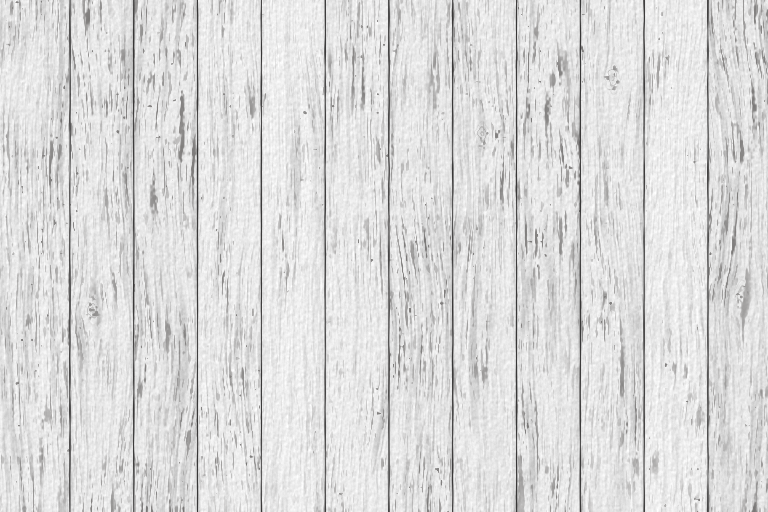
Give the GLSL for this texture, as a Shadertoy shader.

```glsl
// Twelve whitewashed vertical planks with weathered grain, cracks, chips and knots.
// Each plank gets its own seed; stretched noise in a warped grain coordinate draws
// the fibres, and the warp spreads them around randomly placed knots.

const float PLANK_PITCH = 0.08307;   // plank width, canvas width = 1
const float FIRST_SEAM = 0.0911;     // x of the first seam; the first plank is wider
const float SEAM_HALF_WIDTH = 0.0008;
const float KNOT_CHANCE = 0.45;
const vec2 KNOT_RADIUS = vec2(0.012, 0.022);
const float RING_DENSITY = 15.0;     // growth rings per plank
const float FIBRE_DENSITY = 36.0;    // fine fibres per plank
const float GRAIN_DEPTH = 0.12;
const float RELIEF_DEPTH = 0.09;
const float CRACK_STRENGTH = 0.72;
const vec3 PAINT = vec3(0.935);
const vec3 BARE_WOOD = vec3(0.36, 0.35, 0.345);
const vec3 SEAM_COLOR = vec3(0.22, 0.215, 0.215);

float hash(vec2 p) {
    vec3 q = fract(vec3(p.xyx) * 0.1031);
    q += dot(q, q.yzx + 33.33);
    return fract((q.x + q.y) * q.z);
}

float noise(vec2 p) {
    vec2 cell = floor(p), f = fract(p);
    f = f * f * (3.0 - 2.0 * f);
    float low = mix(hash(cell), hash(cell + vec2(1, 0)), f.x);
    float high = mix(hash(cell + vec2(0, 1)), hash(cell + vec2(1, 1)), f.x);
    return mix(low, high, f.y);
}

float fbm(vec2 p) {
    float sum = 0.0, amplitude = 0.5;
    for (int i = 0; i < 4; i++) {
        sum += amplitude * noise(p);
        p = p * 2.03 + 17.7;
        amplitude *= 0.5;
    }
    return sum / 0.9375;
}

// Height of the wood surface: rings plus fine fibres
float grainHeight(float g, float y, float seed) {
    float rings = noise(vec2(g * RING_DENSITY + seed, y * 4.0));
    float fibres = noise(vec2(g * FIBRE_DENSITY + seed, y * 24.0));
    return 0.5 * rings + 0.5 * fibres;
}

// Thin broken strokes that follow the grain
float strokes(float g, float y, float density, float rate, float threshold, float ragged) {
    float n = noise(vec2(g * density, y * rate)) + ragged;
    return smoothstep(threshold, threshold + 0.15, n);
}

void mainImage(out vec4 fragColor, in vec2 fragCoord) {
    vec2 p = fragCoord / iResolution.x;
    float pixel = 1.0 / iResolution.x;
    float canvasHeight = iResolution.y / iResolution.x;

    // Plank index, position across it, and its random character
    float t = (p.x - FIRST_SEAM) / PLANK_PITCH;
    float id = max(floor(t), -1.0);
    float across = t - id;
    float seed = 40.0 + id * 37.0;
    float wear = hash(vec2(seed, 3.0));

    // Grain coordinate: slow wander with a slight wobble, kept gentle across the plank
    float g = across + 0.35 * noise(vec2(across * 0.9 + seed, p.y * 4.5));
    g += 0.05 * noise(vec2(across * 2.5 + seed, p.y * 16.0));
    g += 0.012 * noise(vec2(across * 8.0 + seed, p.y * 70.0));

    // Knot: pushes the grain aside and carries its own rings
    float hasKnot = step(hash(vec2(seed, 7.0)), KNOT_CHANCE);
    vec2 knotCentre = vec2(FIRST_SEAM + (id + 0.3 + 0.4 * hash(vec2(seed, 9.0))) * PLANK_PITCH,
                           canvasHeight * (0.1 + 0.8 * hash(vec2(seed, 11.0))));
    vec2 toKnot = p - knotCentre;
    float knotDistance = length(toKnot / KNOT_RADIUS) + 0.4 * (noise(p * 150.0) - 0.5);
    g -= hasKnot * 0.55 * toKnot.x / PLANK_PITCH * exp(-0.3 * knotDistance * knotDistance);
    float knotMask = hasKnot * (1.0 - smoothstep(0.5, 1.0, knotDistance));
    float knotRings = knotMask * smoothstep(0.2, 1.0, sin(knotDistance * 17.0));
    float knotCore = knotMask * smoothstep(0.65, 0.85, noise(p * vec2(230.0, 300.0)));

    // Grain tone and side-lit relief
    float height = grainHeight(g, p.y, seed);
    float relief = height - grainHeight(g + 0.016, p.y, seed);
    float patches = fbm(vec2(across * 2.5 + seed, p.y * 9.0));
    float exposure = smoothstep(0.25, 0.75, patches + 0.3 * (wear - 0.5));
    float tone = GRAIN_DEPTH * (0.45 + 0.7 * exposure) * smoothstep(0.4, 0.85, height);
    tone += RELIEF_DEPTH * relief;

    // Paint texture
    vec2 grit = p * vec2(270.0, 210.0);
    tone += 0.10 * (fbm(grit) - fbm(grit + vec2(0.5, -0.5)));
    tone += 0.05 * (noise(p * vec2(480.0, 330.0)) - 0.3);
    tone += 0.03 * (wear - 0.4);

    // Cracks in three sizes along the fibres, and small chips in the paint
    float ragged = 0.16 * (noise(p * vec2(380.0, 210.0)) - 0.5);
    float gs = g + seed;
    float cracks = strokes(gs, p.y, 25.0, 17.0, 0.79, ragged) * exposure;
    cracks = max(cracks, 0.75 * strokes(gs, p.y + 5.0, 36.0, 32.0, 0.77, ragged) * exposure);
    float hairlines = strokes(gs, p.y + 9.0, 45.0, 60.0, 0.76, ragged);
    cracks = max(cracks, 0.45 * hairlines * (0.3 + 0.7 * exposure));
    float chipNoise = noise(p * vec2(240.0, 125.0) + seed) + ragged;
    float chips = smoothstep(0.93, 1.0, chipNoise) * smoothstep(0.40, 0.65, patches);

    vec3 color = PAINT - tone;
    float bare = max(max(cracks, chips), max(0.35 * knotRings, 0.8 * knotCore));
    color = mix(color, BARE_WOOD, CRACK_STRENGTH * bare);

    // Seams: soft shade at the plank edges around a dark uneven line
    float edge = (id < 0.0 ? 1.0 - across : min(across, 1.0 - across)) * PLANK_PITCH;
    float halfWidth = SEAM_HALF_WIDTH * (0.6 + 0.8 * noise(vec2(seed, p.y * 45.0)));
    color -= 0.07 * exp(-edge / 0.002);
    float seam = 1.0 - smoothstep(halfWidth - 0.6 * pixel, halfWidth + 0.6 * pixel, edge);
    color = mix(color, SEAM_COLOR, seam);

    fragColor = vec4(clamp(color, 0.0, 1.0), 1.0);
}
```
